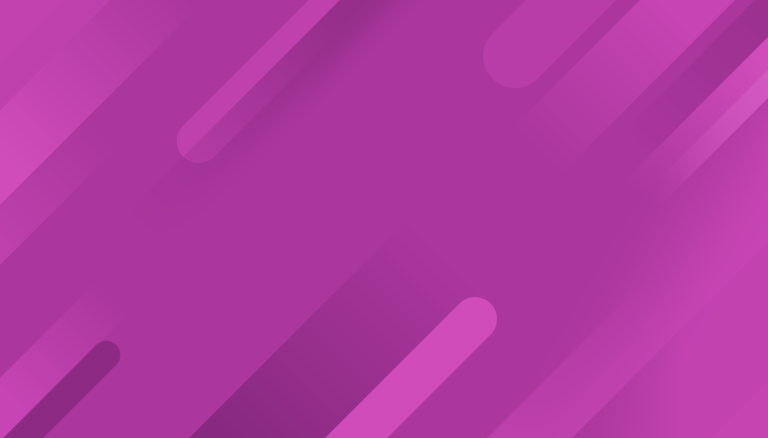
Give the GLSL for this background, as a WebGL 1 fragment shader.

```glsl
precision highp float;
// Flat magenta backdrop crossed by 45 degree stripes, pills and soft glows.
// The plane is turned into (along, across) stripe coordinates in canvas
// heights; each shape is a coverage mask, faded by ramps and blended in order.

uniform vec2 u_resolution;

const vec3 BASE = vec3(0.672, 0.214, 0.618);
const vec3 PINK = vec3(0.775, 0.268, 0.703);
const vec3 BRIGHT = vec3(0.815, 0.298, 0.735);
const vec3 PALE = vec3(0.830, 0.365, 0.765);
const vec3 SHADE = vec3(0.590, 0.183, 0.548);
const vec3 DEEP = vec3(0.530, 0.160, 0.500);

// Linear 0..1 ramp from start to end; start may exceed end.
float ramp(float x, float start, float end) {
  return clamp((x - start) / (end - start), 0.0, 1.0);
}

// Stripe between two across positions with the given edge softness.
float stripe(float across, float low, float high, float soft) {
  return smoothstep(low - soft, low + soft, across)
       * (1.0 - smoothstep(high - soft, high + soft, across));
}

// Half-infinite pill whose round tip is centred at tip; side is +1 when
// the body runs to the upper right and -1 when it runs to the lower left.
float pill(vec2 q, vec2 tip, float radius, float side, float soft) {
  vec2 d = q - tip;
  d.x = min(d.x * side, 0.0);
  return 1.0 - smoothstep(radius - soft, radius + soft, length(d));
}

// Stripes in the upper left corner and the pill with its shadow.
vec3 upperLeft(vec3 color, vec2 q, float soft) {
  color = mix(color, PINK, 0.85 * stripe(q.y, -2.0, 0.251, soft));
  color = mix(color, BASE, 0.18 * stripe(q.y, 0.148, 0.251, 0.02));
  color = mix(color, BRIGHT,
              stripe(q.y, 0.251, 0.468, soft) * ramp(q.x, 0.42, -0.36));
  color = mix(color, PINK,
              0.75 * stripe(q.y, 0.468, 0.605, soft) * ramp(q.x, -0.08, -0.60));
  color = mix(color, PINK, 0.75 * pill(q, vec2(0.132, 0.776), 0.071, 1.0, soft));
  float shadow = smoothstep(0.776 - soft, 0.776 + soft, q.y)
               * (1.0 - smoothstep(0.84, 0.985, q.y));
  return mix(color, SHADE, shadow * ramp(q.x, -0.22, 0.72));
}

// Pills and stripes entering from the upper right.
vec3 upperRight(vec3 color, vec2 q, float soft) {
  color = mix(color, PINK, 0.48 * pill(q, vec2(1.048, 1.304), 0.103, 1.0, soft));
  color = mix(color, PINK,
              stripe(q.y, 1.461, 1.678, soft) * ramp(q.x, 0.89, 1.50));
  color = mix(color, SHADE, 0.75 * ramp(q.x, 1.05, 1.72)
              * pill(q, vec2(1.187, 1.781), 0.057, 1.0, soft));
  color = mix(color, BRIGHT,
              stripe(q.y, 1.838, 1.977, soft) * ramp(q.x, 1.02, 1.60));
  return mix(color, PALE,
             0.8 * stripe(q.y, 1.913, 1.977, soft) * ramp(q.x, 1.10, 1.60));
}

// Broad glow along the right side, with its lower stripes.
vec3 rightGlow(vec3 color, vec2 p, vec2 q, float soft) {
  float tilted = p.x + 0.57 * (1.0 - p.y);
  float glow = smoothstep(1.70, 2.05, tilted) * smoothstep(1.87, 1.99, q.y);
  color = mix(color, PINK, glow);
  color = mix(color, PINK,
              stripe(q.y, 2.112, 2.306, soft * 2.0) * ramp(q.x, 0.85, -0.05) * 0.9);
  float below = smoothstep(2.306 - soft, 2.306 + soft, q.y);
  color = mix(color, BASE, below * ramp(p.x, 1.56, 1.32));
  color = mix(color, BASE, 0.15 * below);
  return mix(color, PINK, 0.75 * smoothstep(2.626 - soft, 2.626 + soft, q.y));
}

// Dark stripe and bright pill at the bottom, then the lower left pair.
vec3 lowerPart(vec3 color, vec2 q, float soft) {
  color = mix(color, DEEP,
              stripe(q.y, 1.432, 1.757, soft) * ramp(q.x, 0.44, -0.50));
  color = mix(color, BRIGHT, pill(q, vec2(0.356, 1.813), 0.071, -1.0, soft));
  color = mix(color, PINK,
              stripe(q.y, 0.863, 1.011, soft) * ramp(q.x, -0.43, -0.88));
  return mix(color, DEEP, 0.85 * pill(q, vec2(-0.568, 1.053), 0.0457, -1.0, soft));
}

void main() {
  vec2 p = gl_FragCoord.xy / u_resolution.y;
  vec2 q = vec2(p.x + p.y - 1.0, p.x - p.y + 1.0);
  float soft = 1.1 / u_resolution.y;

  vec3 color = rightGlow(BASE, p, q, soft);
  color = upperLeft(color, q, soft);
  color = upperRight(color, q, soft);
  color = lowerPart(color, q, soft);
  gl_FragColor = vec4(color, 1.0);
}
```
